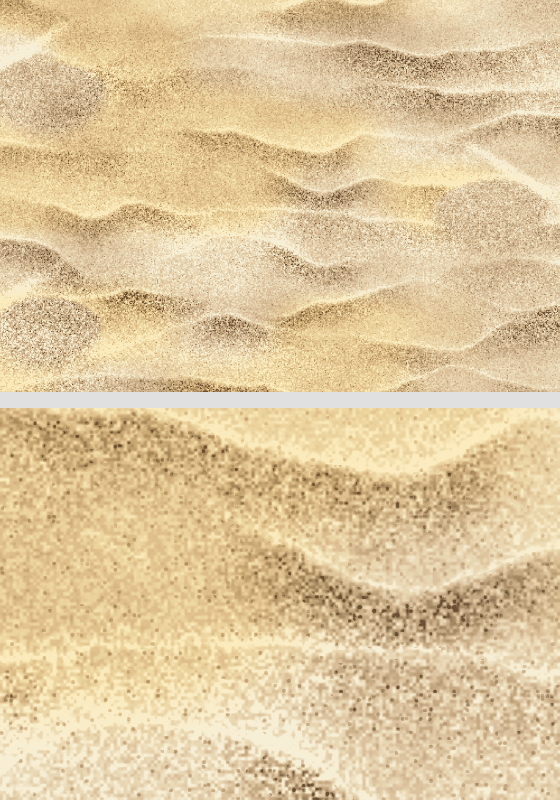
Top, the full canvas; bottom, a detail of the centre.
A WebGL 1 fragment shader for this texture:

```glsl
precision highp float;
// Wind-blown sand: overlapping rows of rippled dunes, painted from far to near.
// Each row has a pale crest above a shaded slope; rounded mounds sit between
// them, and fine grains and dark specks are strongest in the shade.

uniform vec2 u_resolution;

const int ROWS = 10;
const int MOUNDS = 3;
const vec3 SPECK = vec3(0.42, 0.31, 0.19);
const vec3 UMBER = vec3(0.65, 0.54, 0.38);
const vec3 TAN = vec3(0.78, 0.665, 0.49);
const vec3 SAND = vec3(0.87, 0.76, 0.59);
const vec3 PALE = vec3(0.92, 0.84, 0.67);
const vec3 CREAM = vec3(0.98, 0.935, 0.80);
const vec3 WARM = vec3(1.005, 0.985, 0.92);
const vec3 COOL = vec3(0.99, 1.0, 1.05);

float hash(vec2 p) {
  vec3 q = fract(vec3(p.xyx) * 0.1031);
  q += dot(q, q.yzx + 33.33);
  return fract((q.x + q.y) * q.z);
}

float noise(vec2 p) {
  vec2 cell = floor(p);
  vec2 f = fract(p);
  f = f * f * (3.0 - 2.0 * f);
  float low = mix(hash(cell), hash(cell + vec2(1.0, 0.0)), f.x);
  float high = mix(hash(cell + vec2(0.0, 1.0)), hash(cell + 1.0), f.x);
  return mix(low, high, f.y);
}

float fbm(vec2 p) {
  float sum = 0.0;
  float amp = 0.5;
  for (int i = 0; i < 4; i++) {
    sum += amp * noise(p);
    p = p * 2.03 + 17.3;
    amp *= 0.5;
  }
  return sum / 0.9375;
}

float segmentDistance(vec2 p, vec2 a, vec2 b) {
  vec2 ab = b - a;
  return length(p - a - ab * clamp(dot(p - a, ab) / dot(ab, ab), 0.0, 1.0));
}

// Returns shade in x and crest glow in y, nearer rows covering farther ones.
vec2 duneRows(vec2 p) {
  vec2 relief = vec2(0.0);
  float blur = mix(0.003, 0.009, smoothstep(0.85, 1.0, p.y));
  for (int i = 0; i < ROWS; i++) {
    float row = float(i);
    float seed = row * 7.31 + 3.0;
    float crest = 1.0 - row * 0.108 + 0.12 * (noise(vec2(p.x * 3.6, seed)) - 0.5)
      + 0.055 * (noise(vec2(p.x * 8.5, seed + 40.0)) - 0.5);
    float below = crest - p.y + 0.014 * (fbm(p * 24.0 + seed) - 0.5);
    float strength = smoothstep(0.15, 0.6, noise(vec2(p.x * 3.5, seed + 80.0)));
    float hollow = smoothstep(0.15, 0.6, noise(vec2(p.x * 5.0, seed + 120.0)));
    float reach = 0.07 + 0.08 * noise(vec2(p.x * 6.0, seed + 160.0));
    float slope = smoothstep(0.0, 0.016, below) * (1.0 - smoothstep(0.025, reach, below));
    float cover = smoothstep(-blur, blur, below) * mix(0.35, 1.0, strength);
    relief = mix(relief, vec2(slope * hollow, relief.y * 0.4), cover);
    float halo = below > 0.0 ? blur * 1.4 : 0.02;
    float line = exp(-abs(below) / blur);
    relief.y += strength * (0.65 * line + 0.55 * exp(-abs(below) / halo));
  }
  return relief;
}

// Mounds alternate between both sides, each with a soft bright streak above.
vec3 mounds(vec2 p, float aspect) {
  vec3 result = vec3(0.0);
  for (int i = 0; i < MOUNDS; i++) {
    float right = mod(float(i), 2.0);
    float side = 1.0 - 2.0 * right;
    vec2 center = vec2(mix(0.11, aspect - 0.18, right), 0.74 - 0.3 * float(i));
    vec2 q = (p - center) / vec2(0.16, 0.105);
    float r = length(q) + 0.4 * (fbm(p * 6.0) - 0.5);
    float body = 1.0 - smoothstep(mix(0.4, 0.92, smoothstep(-0.7, 0.5, q.y)), 1.08, r);
    float rim = exp(-abs(r - 1.08) * 11.0) * smoothstep(-0.5, 0.7, q.y);
    float streak = segmentDistance(p, center + vec2(-0.14 * side, 0.07),
      center + vec2(0.05 * side, 0.19));
    float beam = 1.0 - smoothstep(0.004, 0.022, streak + 0.02 * (fbm(p * 18.0) - 0.5));
    result = max(result, vec3(body, rim, beam));
  }
  return result;
}

float specks(vec2 p, float density) {
  vec2 cell = floor(p);
  vec2 offset = 0.3 + 0.4 * vec2(hash(cell + 5.7), hash(cell + 91.3));
  float spot = 1.0 - smoothstep(0.25, 0.6, length(fract(p) - offset));
  return spot * step(1.0 - density, hash(cell + 41.0));
}

vec3 sandColor(float tone) {
  vec3 color = mix(SPECK, UMBER, smoothstep(0.0, 0.25, tone));
  color = mix(color, TAN, smoothstep(0.25, 0.5, tone));
  color = mix(color, SAND, smoothstep(0.5, 0.7, tone));
  color = mix(color, PALE, smoothstep(0.7, 0.85, tone));
  return mix(color, CREAM, smoothstep(0.85, 1.05, tone));
}

void main() {
  vec2 p = gl_FragCoord.xy / u_resolution.y;
  float aspect = u_resolution.x / u_resolution.y;
  vec2 relief = duneRows(p);
  vec3 mound = mounds(p, aspect);
  float shade = mix(relief.x, 0.65, mound.x);
  float glow = min(relief.y, 1.3) * (1.0 - mound.x) + 0.6 * mound.y + mound.z;

  // Broad light, then grain whose roughness varies with shade and place.
  float drift = fbm(p * vec2(4.5, 10.0) + 11.0) - 0.5;
  float tone = 0.835 + 0.5 * drift - 0.31 * shade + 0.23 * min(glow, 1.35);
  float patches = smoothstep(0.3, 0.7, noise(p * vec2(3.0, 5.0) + 70.0));
  float focus = mix(0.75, 1.15, patches) * (1.0 - 0.4 * smoothstep(0.82, 1.0, p.y));
  float grain = 0.9 * noise(p * 350.0) + 0.35 * noise(p * 190.0 + 60.0) - 0.625;
  tone += grain * (0.41 + 0.7 * shade) * focus;
  tone -= 0.36 * specks(p * 250.0, 0.04 + 0.2 * shade) * focus;

  vec3 color = sandColor(clamp(tone, 0.0, 1.05));
  float warmth = smoothstep(0.3, 0.7, noise(p * vec2(3.5, 6.0) + 33.0));
  color *= mix(COOL, WARM, warmth * (1.0 - mound.x));
  gl_FragColor = vec4(color, 1.0);
}
```
